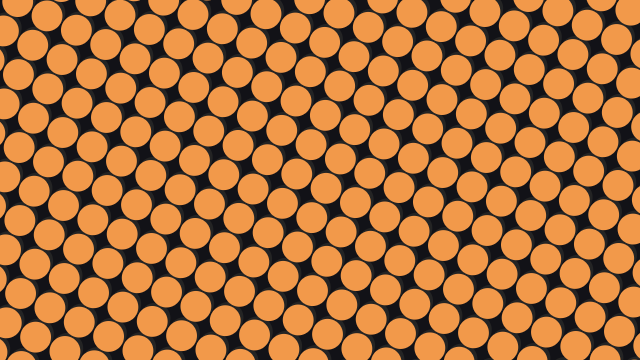
Reproduce this pattern procedurally as a Shadertoy shader.

```glsl
#define CELLS_PER_HEIGHT 11.03
#define TILT_DEGREES 26.0
#define GRID_ANCHOR vec2(0.0169, -0.0231)
#define DOT_RADIUS 0.472
#define SHADE_SHIFT vec2(0.035, 0.125)
#define GROUND_COLOR vec3(0.07, 0.07, 0.09)
#define SHADE_COLOR vec3(0.14, 0.14, 0.14)
#define DOT_COLOR vec3(0.95, 0.60, 0.29)

// Coverage of the nearest disc on a unit square lattice
float latticeDisc(vec2 p, float radius, float pixel) {
    vec2 local = fract(p + 0.5) - 0.5;
    return clamp(0.5 - (length(local) - radius) / pixel, 0.0, 1.0);
}

// Lattice coordinates, with the first axis tilted downwards
vec2 toLattice(vec2 p) {
    float angle = radians(TILT_DEGREES);
    vec2 axis = vec2(cos(angle), -sin(angle));
    vec2 across = vec2(-axis.y, axis.x);
    return vec2(dot(p, axis), dot(p, across)) * CELLS_PER_HEIGHT;
}

void mainImage(out vec4 fragColor, in vec2 fragCoord) {
    vec2 centered = (fragCoord - 0.5 * iResolution.xy) / iResolution.y;
    vec2 lattice = toLattice(centered - GRID_ANCHOR);
    float pixel = CELLS_PER_HEIGHT / iResolution.y;

    // Offset shade discs lie beneath the bright dots
    float shade = latticeDisc(lattice - SHADE_SHIFT, DOT_RADIUS, pixel);
    float dots = latticeDisc(lattice, DOT_RADIUS, pixel);

    vec3 color = mix(GROUND_COLOR, SHADE_COLOR, shade);
    color = mix(color, DOT_COLOR, dots);
    fragColor = vec4(color, 1.0);
}
```
